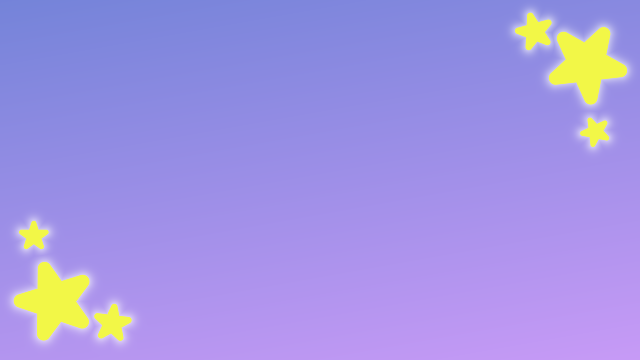
Give the GLSL for this background, as a WebGL 2 fragment shader.

```glsl
#version 300 es
precision highp float;
// Two corner clusters of rounded yellow stars with a soft pale glow,
// on a tilted blue-to-lilac gradient. Each star is a pentagram distance
// function, and the nearest distance drives both fill and glow.

uniform vec2 u_resolution;
out vec4 fragColor;

const float PI = 3.14159;
const int STAR_COUNT = 6;
const float TIP_ROUNDING = 0.165;  // share of the star radius
const float NOTCH_RATIO = 0.382;   // inner to outer radius of a pentagram
const float GLOW_WIDTH = 0.0145;

const vec3 SKY_BLUE = vec3(0.455, 0.515, 0.85);
const vec3 SKY_LILAC = vec3(0.78, 0.605, 0.965);
const vec3 STAR_YELLOW = vec3(0.95, 0.97, 0.28);
const vec3 GLOW_WHITE = vec3(1.0);

// Centre x, centre y, radius (in canvas heights) and tip angle in degrees
const vec4 STARS[STAR_COUNT] = vec4[](
  vec4(1.630, 0.823, 0.1140, -11.4),
  vec4(1.485, 0.912, 0.0545, 33.0),
  vec4(1.654, 0.634, 0.0428, 43.0),
  vec4(0.152, 0.163, 0.1140, 35.3),
  vec4(0.312, 0.102, 0.0545, 11.0),
  vec4(0.094, 0.344, 0.0428, 18.0)
);

// Signed distance to a five-pointed star with rounded tips
float starDistance(vec2 p, float radius, float tipAngle) {
  float halfSector = PI / 5.0;
  float angle = atan(p.y, p.x) - tipAngle;
  angle = abs(mod(angle + halfSector, 2.0 * halfSector) - halfSector);
  vec2 folded = length(p) * vec2(cos(angle), sin(angle));

  float core = radius * (1.0 - TIP_ROUNDING);
  vec2 tip = vec2(core, 0.0);
  vec2 notch = core * NOTCH_RATIO * vec2(cos(halfSector), sin(halfSector));
  vec2 edge = notch - tip;
  vec2 offset = folded - tip;
  float along = clamp(dot(offset, edge) / dot(edge, edge), 0.0, 1.0);
  float side = edge.y * offset.x - edge.x * offset.y;
  return length(offset - edge * along) * sign(side) - radius * TIP_ROUNDING;
}

// Linear gradient from the upper left to the lower right
vec3 skyColor(vec2 uv) {
  return mix(SKY_BLUE, SKY_LILAC, 0.24 * uv.x + 0.76 * (1.0 - uv.y));
}

// Falloff like that of a blurred shadow edge
float glowAmount(float dist, float width) {
  float t = max(dist, 0.0) / width;
  return 0.5 * exp(-0.8 * t - 0.35 * t * t);
}

void main() {
  vec2 uv = gl_FragCoord.xy / u_resolution;
  vec2 p = gl_FragCoord.xy / u_resolution.y;
  float pixel = 1.0 / u_resolution.y;

  // Nearest star
  float dist = 10.0;
  for (int i = 0; i < STAR_COUNT; i++) {
    vec4 star = STARS[i];
    dist = min(dist, starDistance(p - star.xy, star.z, radians(star.w)));
  }

  // Sky, glow, then the smooth-edged fill
  vec3 color = skyColor(uv);
  color = mix(color, GLOW_WHITE, glowAmount(dist, GLOW_WIDTH));
  color = mix(color, STAR_YELLOW, smoothstep(0.5 * pixel, -0.5 * pixel, dist));
  fragColor = vec4(color, 1.0);
}
```
